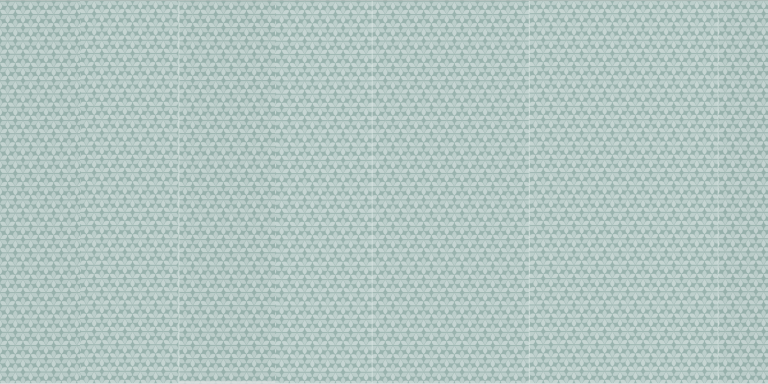
Give the GLSL for this pattern, as a Shadertoy shader.

```glsl
// Trefoils of slim pale leaves fill a tiling of triangles, 50 across by 29 rows,
// alternately upright and inverted, with sage ground left along the edges.
// Folding finds the local triangle; hashed panels are joined by thin seams.

float hash(float n) {
    n = fract(n * 0.1031 + 0.37);
    n *= n + 33.33;
    return fract(n * (n + n));
}

// Signed inside depth of a pointed leaf running from the origin along axis.
float leaf(vec2 p, vec2 axis) {
    float t = clamp((dot(p, axis) - 0.02) / 0.55, -0.5, 1.5);
    float across = abs(dot(p, vec2(-axis.y, axis.x)));
    float halfWidth = 0.14 * 4.0 * t * (1.0 - t) * (1.2 - 0.4 * t);
    return (halfWidth - across) * 0.85;
}

// Three leaves: one upright, two falling to the sides.
float trefoil(vec2 p) {
    float side = leaf(vec2(abs(p.x), p.y), vec2(0.866, -0.5));
    return max(leaf(p, vec2(0.0, 1.0)), side);
}

// Leaf depth in x, and 1 for an upright or 0 for an inverted triangle in y.
vec2 triangleTiling(vec2 q) {
    float row = floor(q.y);
    float height = q.y - row;
    float x = fract(q.x - 0.5 * mod(row, 2.0)) - 0.5;
    float upright = step(height, 1.0 - 2.0 * abs(x));
    if (upright < 0.5) {
        x = fract(x + 1.0) - 0.5;
        height = 1.0 - height;
    }
    vec2 p = vec2(x, (height - 0.3333) * 0.866);

    // Keep a narrow strip of ground along the sides, wider along the base.
    float base = height * 0.866 - 0.03;
    float sides = 0.289 - 0.866 * abs(p.x) - 0.5 * p.y - 0.01;
    return vec2(min(trefoil(p), min(base, sides)), upright);
}

void mainImage(out vec4 fragColor, in vec2 fragCoord) {
    vec2 p = fragCoord / iResolution.y;
    float pixel = 1.0 / iResolution.y;

    // Panel joins: position, and opacity of the light seam.
    vec2 joins[6] = vec2[6](vec2(0.208, 0.0), vec2(0.466, 0.75), vec2(0.717, 0.06),
                            vec2(0.969, 0.75), vec2(1.378, 0.75), vec2(1.870, 0.65));
    float panel = 0.0;
    float seam = 0.0;
    for (int i = 0; i < 6; i++) {
        panel += step(joins[i].x, p.x);
        float gap = abs(p.x - joins[i].x) - 0.0012;
        seam = max(seam, joins[i].y * (1.0 - smoothstep(-0.5 * pixel, 0.5 * pixel, gap)));
    }

    // Average four samples per pixel, as the leaves are only a few pixels wide.
    vec2 shift = vec2(hash(panel + 1.0), 0.12 * hash(panel + 7.0));
    float soft = 25.0 * max(0.4 * pixel, 0.0012);
    vec3 color = vec3(0.0);
    for (int i = 0; i < 4; i++) {
        vec2 offset = (vec2(float(i % 2), float(i / 2)) - 0.5) * 0.5 * pixel;
        vec2 tile = triangleTiling((p + offset) * vec2(25.0, 29.0) + shift);
        vec3 leafColor = mix(vec3(0.735, 0.805, 0.793), vec3(0.770, 0.830, 0.820), tile.y);
        float cover = smoothstep(-soft, soft, tile.x);
        color += 0.25 * mix(vec3(0.595, 0.698, 0.678), leafColor, cover);
    }

    // Faint tone differences between panels, then seams and trimmed edges.
    color += 0.016 * (hash(panel + 13.0) - 0.5);
    color = mix(color, vec3(0.88, 0.92, 0.91), seam);
    float trim = panel == 2.0 ? 0.007 : 0.003;
    float bottom = 1.0 - smoothstep(trim - 0.5 * pixel, trim + 0.5 * pixel, p.y);
    color = mix(color, vec3(0.86, 0.88, 0.88), 0.8 * bottom);
    float top = smoothstep(0.997 - 0.5 * pixel, 0.997 + 0.5 * pixel, p.y);
    color = mix(color, vec3(0.70, 0.74, 0.73), 0.7 * top);

    fragColor = vec4(color, 1.0);
}
```
